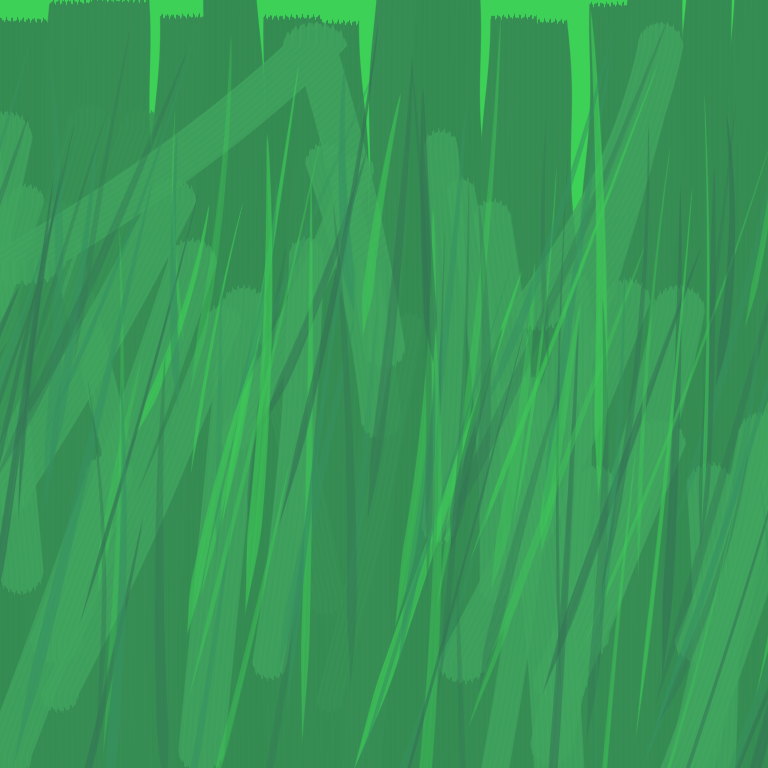
Reproduce this texture procedurally as a WebGL 1 fragment shader.

```glsl
precision highp float;
// Painted tall grass: broad upright brush strokes over a bright ground,
// then pale blunt strokes and arches, then many thin translucent blades.
// Every stroke is a bent line with its own width, taper and bristle streaks.
uniform vec2 u_resolution;

const vec3 GROUND = vec3(0.24, 0.82, 0.34);
const vec3 SHADE  = vec3(0.21, 0.55, 0.325);
const vec3 PALE   = vec3(0.25, 0.645, 0.37);
const vec3 BRIGHT = vec3(0.24, 0.79, 0.34);
const vec3 TEAL   = vec3(0.21, 0.57, 0.38);
const vec3 DEEP   = vec3(0.20, 0.45, 0.33);

float hash(float id, float salt) {
  return fract(sin(id * 12.989 + salt * 78.233) * 4375.85);
}

// Layered sines across a stroke, drifting slowly along it: -1 to 1.
float bristles(float across, float along, float seed) {
  float a = sin(across * 900.0 + seed * 40.0 + sin(along * 9.0));
  float b = sin(across * 1700.0 - seed * 23.0 + along * 5.0);
  return 0.6 * a + 0.4 * b;
}

// x: signed distance across the stroke, y: 0 at its foot to 1 at its tip.
vec2 strokeSpace(vec2 p, vec2 tip, float height, float run, float bend) {
  float t = (p.y - tip.y) / height + 1.0;
  float s = clamp(t, 0.0, 1.0);
  float x = tip.x - run * (1.0 - s) + bend * s * (1.0 - s);
  float slope = (run + bend * (1.0 - 2.0 * s)) / height;
  return vec2((p.x - x) / sqrt(1.0 + slope * slope), t);
}

float fill(float dist, float pixel) {
  return 1.0 - smoothstep(-pixel, pixel, dist);
}

// Blunt stroke with rounded, slightly frayed ends.
float bluntMask(vec2 s, float height, float halfWidth, float seed, float pixel) {
  float past = max(max(s.y - 1.0, -s.y) * height, 0.0);
  past += step(0.0001, past) * 0.004 * bristles(s.x, 0.0, seed);
  return fill(length(vec2(s.x, past)) - halfWidth, pixel);
}

// Blade narrowing to a point at the tip and closing quickly at the foot.
float bladeMask(vec2 s, float halfWidth, float pixel) {
  float t = clamp(s.y, 0.0, 1.0);
  float taper = pow(1.0 - t, 0.6) * smoothstep(0.0, 0.22, t);
  float inside = step(0.0, s.y) * step(s.y, 1.0);
  return inside * fill(abs(s.x) - halfWidth * taper, pixel) * smoothstep(0.0, 0.12, taper);
}

// Upright strokes that widen downward, leaving bright wedges at the top.
vec3 paintBackdrop(vec3 color, vec2 p, float pixel) {
  for (int i = 0; i < 15; i++) {
    float id = float(i);
    float center = (id + 0.2 + 0.5 * hash(id, 1.0)) / 14.5;
    float top = 0.965 + 0.09 * hash(id, 2.0);
    float halfWidth = 0.029 + 0.013 * hash(id, 3.0) + 0.04 * (1.0 - p.y);
    float fray = 0.004 * bristles(p.x, 0.0, id);
    float side = abs(p.x - center + 0.003 * sin(p.y * 22.0 + id)) - halfWidth;
    float mask = fill(max(side, p.y - top - fray), pixel);
    vec3 paint = SHADE + 0.012 * (hash(id, 4.0) - 0.5);
    color = mix(color, paint + 0.004 * bristles(p.x, p.y, id), mask);
  }
  return color;
}

// Two limbs that share one tip, laid down as a single coat.
vec3 paintArch(vec3 color, vec2 p, vec2 tip, vec2 runs, float drop, float pixel) {
  vec2 a = strokeSpace(p, tip, drop, runs.x, 0.09);
  vec2 b = strokeSpace(p, tip, drop * 1.4, runs.y, 0.03);
  float mask = max(bluntMask(a, drop, 0.029, 1.0, pixel),
                   bluntMask(b, drop * 1.4, 0.027, 2.0, pixel));
  return mix(color, PALE + 0.01 * bristles(a.x, a.y, 3.0), 0.8 * mask);
}

vec3 paintPaleStrokes(vec3 color, vec2 p, float pixel) {
  for (int i = 0; i < 32; i++) {
    float id = float(i);
    vec2 tip = vec2(fract(id * 0.618 + 0.07) * 1.2 - 0.05,
                    0.3 + 0.54 * hash(id, 11.0));
    float height = 0.3 + 0.35 * hash(id, 12.0);
    float run = mix(-0.08, 0.22, hash(id, 13.0));
    vec2 s = strokeSpace(p, tip, height, run, 0.05 * hash(id, 14.0));
    float halfWidth = 0.017 + 0.017 * hash(id, 15.0);
    float mask = bluntMask(s, height, halfWidth, id, pixel);
    vec3 paint = mix(PALE, SHADE, 0.85 * step(0.84, hash(id, 16.0)));
    color = mix(color, paint + 0.009 * bristles(s.x, s.y, id), 0.8 * mask);
  }
  return color;
}

vec3 paintBlades(vec3 color, vec2 p, float pixel) {
  for (int i = 0; i < 125; i++) {
    float id = float(i);
    float kind = hash(id, 21.0);
    vec2 tip = vec2(fract(id * 0.618) * 1.3 - 0.05,
                    0.16 + 0.83 * sqrt(hash(id, 22.0)));
    float height = 0.3 + 0.5 * hash(id, 23.0);
    float run = height * mix(-0.04, 0.46, pow(hash(id, 24.0), 1.3));
    float bend = mix(-0.04, 0.07, hash(id, 25.0));
    vec2 s = strokeSpace(p, tip, height, run, bend);
    float halfWidth = mix(0.0022, 0.0105, hash(id, 26.0));
    vec3 paint = kind < 0.3 ? BRIGHT : (kind < 0.5 ? TEAL : DEEP);
    float alpha = mix(0.35, 0.75, hash(id, 27.0));
    alpha *= 0.93 + 0.1 * bristles(s.x, s.y, id);
    color = mix(color, paint, alpha * bladeMask(s, halfWidth, pixel));
  }
  return color;
}

void main() {
  vec2 p = gl_FragCoord.xy / u_resolution;
  float pixel = 0.8 / u_resolution.y;
  vec3 color = paintBackdrop(GROUND, p, pixel);
  color = paintPaleStrokes(color, p, pixel);
  color = paintArch(color, p, vec2(0.41, 0.94), vec2(0.38, -0.09), 0.28, pixel);
  color = paintArch(color, p, vec2(0.86, 0.94), vec2(0.16, 0.14), 0.34, pixel);
  color = paintBlades(color, p, pixel);
  gl_FragColor = vec4(color, 1.0);
}
```
